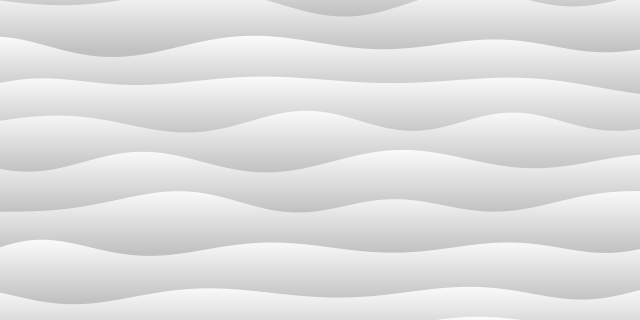
Reproduce this background procedurally as a Shadertoy shader.

```glsl
#define LIGHT_TONE 0.985
#define DARK_TONE 0.755
#define FADE_DEPTH 0.197
#define BACK_TOP -0.15
#define PI 3.14159265

// Tone of a sheet, fading downwards from its highest crest
float sheetTone(float depth, float top) {
    return mix(LIGHT_TONE, DARK_TONE, clamp((depth - top) / FADE_DEPTH, 0.0, 1.0));
}

// Edge depth: a wave of drifting wavelength between two parabolic envelopes
float waveEdge(float x, vec3 crest, vec3 trough, vec4 phase) {
    vec4 powers = vec4(1.0, x, x * x, x * x * x);
    float swing = 0.5 + 0.5 * cos(PI * dot(phase, powers));
    return mix(dot(trough, powers.xyz), dot(crest, powers.xyz), swing);
}

// Lays one sheet over those behind it, with a smooth edge
void addSheet(inout float tone, vec2 p, float top, vec3 crest, vec3 trough, vec4 phase) {
    float inside = p.y - waveEdge(p.x, crest, trough, phase);
    float cover = clamp(inside * iResolution.y + 0.5, 0.0, 1.0);
    tone = mix(tone, sheetTone(p.y, top), cover);
}

void mainImage(out vec4 fragColor, in vec2 fragCoord) {
    // x runs from -1 to 1, y is the depth below the top edge
    vec2 uv = fragCoord / iResolution.xy;
    vec2 p = vec2(2.0 * uv.x - 1.0, 1.0 - uv.y);
    float tone = sheetTone(p.y, BACK_TOP);

    // Sheets from back to front: top, crests, troughs, phase in half turns
    addSheet(tone, p, -0.036, vec3(-0.031, 0.0, 0.0),
             vec3(0.052, 0.0, -0.049), vec4(0.81, 2.34, 0.39, 0.0));
    addSheet(tone, p, 0.112, vec3(0.1135, 0.011, 0.0119),
             vec3(0.156, -0.0169, 0.0286), vec4(2.49, 2.47, 0.26, 0.23));
    addSheet(tone, p, 0.237, vec3(0.2394, 0.0006, 0.0078),
             vec3(0.2574, 0.0036, 0.0333), vec4(2.485, 2.64, -0.225, 0.0));
    addSheet(tone, p, 0.344, vec3(0.3461, -0.0022, 0.0192),
             vec3(0.4104, -0.0067, 0.0054), vec4(2.128, 2.911, 0.35, -0.15));
    addSheet(tone, p, 0.467, vec3(0.4683, -0.0028, 0.014),
             vec3(0.5376, -0.0095, -0.0117), vec4(1.391, 2.35, -0.122, 0.171));
    addSheet(tone, p, 0.594, vec3(0.6188, 0.0277, -0.0529),
             vec3(0.6639, -0.0022, -0.0046), vec4(1.222, 3.252, 0.36, -0.677));
    addSheet(tone, p, 0.748, vec3(0.7586, 0.0035, -0.0086),
             vec3(0.7914, -0.0102, 0.0102), vec4(2.38, 2.62, 0.1, 0.3));
    addSheet(tone, p, 0.894, vec3(0.8992, -0.0057, -0.001),
             vec3(0.9304, -0.0105, 0.0215), vec4(0.84, 2.4, 0.12, 0.28));
    addSheet(tone, p, 0.988, vec3(1.013, -0.0938, 0.0938),
             vec3(1.0286, 0.0, 0.0), vec4(-1.19, 2.4, 0.0, 0.0));

    fragColor = vec4(vec3(tone), 1.0);
}
```
